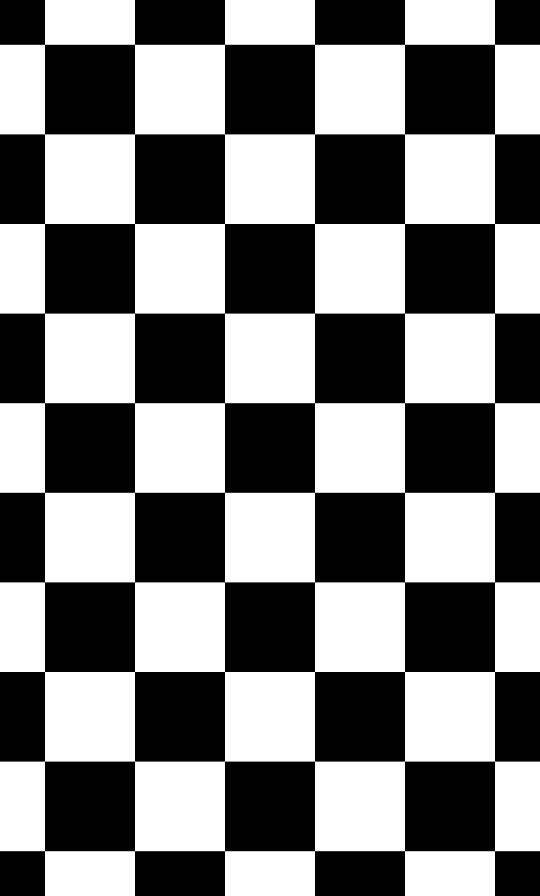
A WebGL 1 fragment shader for this pattern:

```glsl
precision highp float;

uniform vec2 u_resolution;

const vec2 SQUARES = vec2(6.0, 10.0);  // even counts keep the tiling seamless
const vec2 SHIFT = vec2(0.5);          // board offset, in squares
const float EDGE_WIDTH = 1.0;          // smoothing width, in pixels
const vec3 DARK = vec3(0.0);
const vec3 LIGHT = vec3(1.0);

// Alternating stripes per axis: +1 on even squares, -1 on odd, smoothed at edges
vec2 stripes(vec2 cell, vec2 cellPixels) {
  vec2 side = 1.0 - 2.0 * mod(floor(cell), 2.0);
  vec2 within = fract(cell);
  vec2 edgeDistance = min(within, 1.0 - within) * cellPixels;
  return side * clamp(2.0 * edgeDistance / EDGE_WIDTH, 0.0, 1.0);
}

void main() {
  vec2 uv = gl_FragCoord.xy / u_resolution;
  vec2 stripe = stripes(uv * SQUARES + SHIFT, u_resolution / SQUARES);

  // Squares are dark where both stripes agree
  float lightness = 0.5 - 0.5 * stripe.x * stripe.y;
  gl_FragColor = vec4(mix(DARK, LIGHT, lightness), 1.0);
}
```
